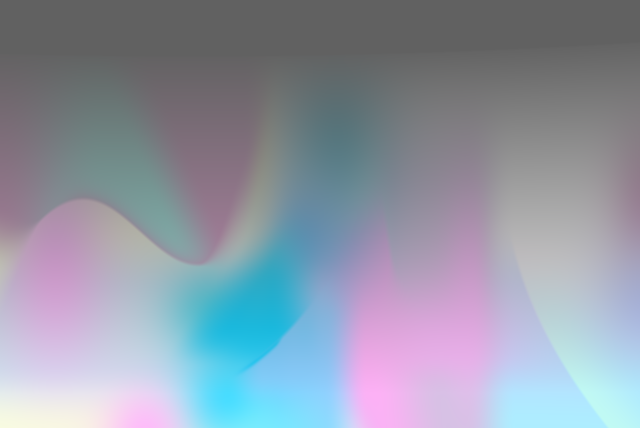
Give the GLSL for this background, as a Shadertoy shader.

```glsl
// Soft iridescent veils of pink, cyan and cream glowing up into a grey ceiling.
#define GREY 0.38
#define CREAM vec3(0.97, 0.99, 0.88)
#define PINK vec3(1.0, 0.71, 0.99)
#define MAUVE vec3(0.81, 0.57, 0.75)
#define LAVENDER vec3(0.83, 0.76, 0.89)
#define TEAL vec3(0.58, 0.90, 0.87)
#define DEEP_TEAL vec3(0.17, 0.68, 0.79)
#define CYAN vec3(0.02, 0.80, 0.98)
#define SKY vec3(0.56, 0.80, 1.0)
#define ICE vec3(0.68, 0.93, 1.0)

// Smooth step that may run in either direction.
float ramp(float a, float b, float v) {
    float t = clamp((v - a) / (b - a), 0.0, 1.0);
    return t * t * (3.0 - 2.0 * t);
}

float glow(vec2 p, vec2 centre, vec2 radius) {
    vec2 d = (p - centre) / radius;
    return exp(-dot(d, d));
}

// Height of the fold: rounded crest, cosine slope, steep far wall.
float foldHeight(float x) {
    float crest = 0.195, trough = 0.465;
    float slope = (clamp(x, crest, trough) - crest) / (trough - crest);
    float left = min(x - crest, 0.0), right = max(x - trough, 0.0);
    return 0.458 + 0.077 * cos(3.14159 * slope) - 5.0 * left * left + 13.0 * right * right;
}

// Pale veil on the right, with its curved crease.
vec3 rightVeil(vec2 p) {
    vec3 c = mix(CREAM, vec3(0.97), ramp(0.4, 0.9, p.x));
    c = mix(c, ICE, ramp(0.42, 0.06, p.y) * ramp(0.9, 1.1, p.x));
    float h = max(0.46 - p.y, 0.0);
    float crease = 1.195 + 0.2 * h + 0.65 * h * h;
    float beside = ramp(crease + 0.006, crease - 0.006, p.x) * ramp(0.48, 0.32, p.y);
    c = mix(c, vec3(0.73, 0.84, 1.0), 0.6 * beside * ramp(0.0, 0.15, p.y));
    float inside = ramp(crease - 0.004, crease + 0.006, p.x);
    c = mix(c, vec3(0.78, 1.0, 0.94), 0.75 * inside * ramp(crease + 0.18, crease, p.x) * ramp(0.42, 0.2, p.y));
    c = mix(c, MAUVE, 0.9 * glow(p, vec2(1.52, 0.54), vec2(0.09, 0.19)));
    return mix(c, vec3(0.70, 0.76, 1.0), 0.8 * glow(p, vec2(1.53, 0.29), vec2(0.14, 0.15)));
}

// Pink column and lavender curtain in the centre.
vec3 centreVeil(vec3 c, vec2 p) {
    c = mix(c, LAVENDER, ramp(0.82, 0.93, p.x) * ramp(1.21, 1.09, p.x) * ramp(0.86, 0.55, p.y));
    float band = glow(p, vec2(1.10, 0.36), vec2(0.06, 0.25)) * ramp(1.18, 1.11, p.x);
    c = mix(c, PINK, 0.8 * band);
    float pool = glow(p, vec2(1.01, 0.22), vec2(0.20, 0.14));
    c = mix(c, PINK, 0.85 * pool * ramp(0.06, 0.17, p.y));
    float lean = p.y - 0.27;
    float left = 0.75 + 1.2 * lean * lean;
    float right = 0.972 - 0.14 * p.y;
    float blur = mix(0.09, 0.008, ramp(0.2, 0.4, p.y));
    float column = ramp(left - 0.08, left + 0.06, p.x) * ramp(right + blur, right - blur, p.x);
    return mix(c, PINK * vec3(1.0, 0.97, 0.97), column * ramp(0.60, 0.42, p.y));
}

// Blue-green plume that sinks to the left, ending in a bright tongue.
vec3 cyanPlume(vec3 c, vec2 p) {
    c = mix(c, DEEP_TEAL, 0.95 * glow(p, vec2(0.79, 0.71), vec2(0.13, 0.25)));
    c = mix(c, vec3(0.36, 0.68, 0.94), 0.9 * glow(p, vec2(0.72, 0.45), vec2(0.11, 0.15)));
    c = mix(c, SKY, 0.9 * ramp(0.56, 0.66, p.x) * ramp(0.86, 0.76, p.x) * ramp(0.40, 0.25, p.y));
    c = mix(c, vec3(0.25, 0.83, 0.90), 0.85 * glow(p, vec2(0.50, 0.28), vec2(0.11, 0.10)));
    float left = 0.655 - 0.65 * (0.463 - p.y);
    float stem = ramp(left - 0.08, left + 0.04, p.x) * ramp(0.76, 0.63, p.x);
    c = mix(c, CYAN, stem * ramp(0.56, 0.34, p.y) * ramp(0.14, 0.24, p.y));
    c = mix(c, CYAN, 0.85 * glow(p, vec2(0.59, 0.20), vec2(0.11, 0.10)));
    c = mix(c, vec3(0.22, 0.85, 1.0), glow(p, vec2(0.54, 0.06), vec2(0.12, 0.11)));

    // Lower lip of the tongue and its thin bright sliver.
    float along = p.x - 0.508;
    float lip = p.y - 0.11 - 0.40 * along - 1.9 * along * along;
    float under = ramp(0.006, -0.012, lip) * ramp(0.53, 0.62, p.x) * ramp(0.80, 0.68, p.x);
    c = mix(c, SKY, 0.8 * under * ramp(0.02, 0.12, p.y));
    float sliver = exp(-pow((lip + 0.006) / 0.007, 2.0));
    c = mix(c, CYAN, 0.7 * sliver * ramp(0.54, 0.60, p.x) * ramp(0.665, 0.645, p.x));
    return mix(c, vec3(0.46, 0.93, 1.0), 0.85 * glow(p, vec2(0.63, -0.02), vec2(0.15, 0.09)));
}

// Left fold: pink and cream below, teal and mauve above.
vec3 leftFold(vec3 c, vec2 p) {
    c = mix(c, PINK, glow(p, vec2(0.13, 0.39), vec2(0.12, 0.24)));
    c = mix(c, PINK, 0.9 * glow(p, vec2(0.34, -0.01), vec2(0.10, 0.11)));
    c = mix(c, vec3(0.86, 0.85, 0.70), 0.8 * glow(p, vec2(0.60, 0.68), vec2(0.05, 0.22)));
    float lift = p.y - foldHeight(p.x);
    vec3 upper = mix(MAUVE, TEAL, ramp(0.0, 0.24, p.x));
    upper = mix(CREAM, upper, ramp(0.36, 0.52, p.y + 0.4 * p.x));
    float seam = 0.31 + 0.42 * (0.82 - p.y);
    upper = mix(upper, MAUVE, ramp(seam - 0.07, seam + 0.06, p.x));
    upper = mix(upper, MAUVE, 0.7 * exp(-max(lift, 0.0) / 0.025) * ramp(0.1, 0.2, p.x));
    float blur = 0.006 + 0.11 * ramp(0.47, 0.58, p.x) + 0.09 * ramp(0.1, 0.0, p.x);
    return mix(c, upper, ramp(-blur, blur, lift) * ramp(0.66, 0.57, p.x));
}

void mainImage(out vec4 fragColor, in vec2 fragCoord) {
    vec2 p = fragCoord / iResolution.xy * vec2(1.5, 1.0);
    vec3 hue = rightVeil(p);
    hue = centreVeil(hue, p);
    hue = cyanPlume(hue, p);
    hue = leftFold(hue, p);

    // Light grows downward from the gently bowed ceiling edge.
    float bow = p.x - 0.45;
    float ceiling = 0.868 + 0.03 * bow * bow;
    float light = clamp(0.02 + 1.08 * (ceiling - p.y) / ceiling, 0.0, 1.0);
    light *= ramp(ceiling + 0.003, ceiling - 0.003, p.y);
    fragColor = vec4(mix(vec3(GREY), hue, light), 1.0);
}
```
